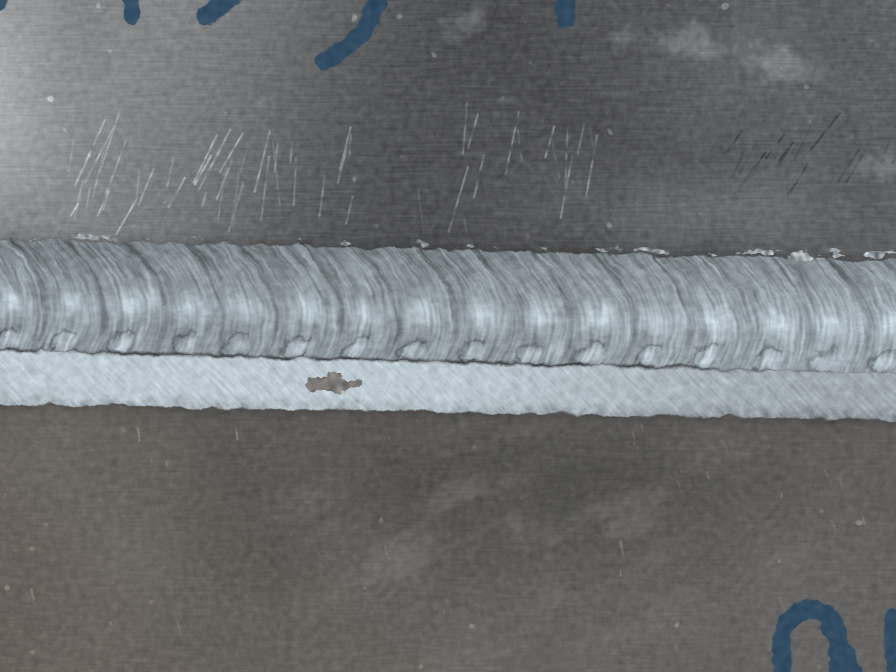
Write a WebGL 2 fragment shader that draws this texture.

```glsl
#version 300 es
precision highp float;
uniform vec2 u_resolution;
out vec4 outColor;

vec2 hash2(vec2 p) {
  vec3 q = fract(p.xyx * vec3(.1031, .103, .0973));
  q += dot(q, q.yzx + 33.33);
  return fract((q.xx + q.yz) * q.zy);
}

float corner(vec2 cell, vec2 f, vec2 o) {
  return dot(hash2(cell + o) * 2. - 1., f - o);
}

// Gradient noise
float noise(vec2 p) {
  vec2 i = floor(p), f = fract(p), u = f * f * (3. - 2. * f);
  return mix(mix(corner(i, f, vec2(0)), corner(i, f, vec2(1, 0)), u.x),
    mix(corner(i, f, vec2(0, 1)), corner(i, f, vec2(1)), u.x), u.y);
}

float fbm(vec2 p) {
  float sum = 0., amp = 1.;
  for (int i = 0; i < 4; i++) {
    sum += amp * noise(p);
    p = mat2(1.6, 1.2, -1.2, 1.6) * p + 7.3;
    amp *= .55;
  }
  return sum;
}

float segment(vec2 p, vec2 a, vec2 b) {
  vec2 d = b - a;
  return length(p - a - d * clamp(dot(p - a, d) / dot(d, d), 0., 1.));
}

float bell(float x) { return exp(-x * x); }
float blob(vec2 p, vec2 c, vec2 size) { return bell(length((p - c) / size)); }
float fade(float x, float w) { return clamp(1. - x / w, 0., 1.); }
float edge(float d) { return smoothstep(-1.2, 1.2, d * u_resolution.y); }

// Broken slanted strokes scattered over a box; lean is x per y
float scratches(vec2 p, vec2 low, vec2 high, float lean, float len, float seed) {
  float sum = 0.;
  for (int i = 0; i < 26; i++) {
    vec2 h = hash2(vec2(float(i) * 3.7, seed)), g = hash2(vec2(seed, float(i) * 5.1));
    vec2 a = mix(low, high, h), b = a + len * (.2 + g.x) * vec2(lean + g.y * .5 - .25, 1);
    sum = max(sum, (.3 + .7 * g.y) * fade(segment(p, a, b), .0027));
  }
  return sum * clamp(.75 + 1.8 * noise(p * 75.), 0., 1.2);
}

vec3 upperPlate(vec2 p) {
  float cloud = fbm(p * 5.);
  float light = mix(.52, .315, smoothstep(.15, .68, p.x + (.85 - p.y) * .35 + cloud * .1));
  light += .17 * blob(p, vec2(-.02, .87), vec2(.1, .17)) + .06 * smoothstep(.75, 1.3, p.x);
  light += .08 * blob(p, vec2(1.03, .69), vec2(.18, .06)) + .05 * cloud;
  // Worn stains
  float zone = blob(p, vec2(1.02, .94), vec2(.13, .04)) + blob(p, vec2(1.17, .9), vec2(.08, .03))
    + blob(p, vec2(.7, .97), vec2(.05, .04)) + blob(p, vec2(1.3, .75), vec2(.06, .03));
  light += .1 * smoothstep(.3, .65, zone * .6 + fbm(p * 17.) * .6);
  // Brushed grain, specks and scratches
  light += .05 * noise(p * vec2(18, 300)) + .065 * fbm(p * 90.);
  light += .16 * smoothstep(.42, .6, noise(p * 58.));
  light += .25 * scratches(p, vec2(.08, .65), vec2(.36, .75), .35, .085, 4.);
  light += .23 * scratches(p, vec2(.36, .65), vec2(.9, .78), .05, .08, 11.);
  light -= .13 * scratches(p, vec2(1.08, .7), vec2(1.34, .78), .6, .045, 23.);
  return light * vec3(.99, 1, 1.015);
}

vec3 lowerPlate(vec2 p) {
  float light = .39 + .04 * fbm(p * 4. + 9.) - .075 * blob(p, vec2(.78, .29), vec2(.4, .12));
  float smear = smoothstep(-.05, .45, fbm(mat2(.9, -.4, .4, .9) * p * vec2(7, 17)));
  light += .065 * smear * blob(p, vec2(.76, .22), vec2(.35, .16));
  light += .03 * noise(p * vec2(25, 260)) + .055 * fbm(p * 85.);
  light += .15 * smoothstep(.46, .62, noise(p * 52. + 3.));
  light += .13 * scratches(p, vec2(.05, .02), vec2(1.3, .36), -.35, .018, 31.);
  return light * mix(vec3(1.04, .99, .92), vec3(1.01, 1, .98), smoothstep(0., 1.1, p.x + p.y));
}

vec3 bead(vec2 p, float v) {
  float q = p.x + .137 * (v - .35) * (v - .35) + .006 * fbm(p * vec2(9, 16));
  float f = fract((q - .021) / .087 + .5 + .25 * noise(vec2(q * 9., 2)));
  float light = .58 + .05 * smoothstep(.6, 1.3, p.x) - .08 * smoothstep(.6, 1., v);
  light += .18 * bell((v - .42) / .12) * (.25 + .75 * bell((f - .5) / .25));
  // Curved ripples
  light += .14 * noise(vec2(q * 75., v * 3.)) + .17 * noise(vec2(q * 200., v * 5.));
  light += .05 * (f - .5) - .08 * fade(abs(f - .07), .07) * smoothstep(.05, .3, v);
  light += .08 * fbm(p * vec2(70, 110));
  // Scalloped toe
  vec2 s = vec2((f - .5) * .065, (v - .09) * .17);
  float r = length(s) + .011 * fbm(p * 38.);
  light += .13 * fade(r - .006, .009) - .13 * fade(abs(r - .017), .004) * step(s.x, .008);
  return light * vec3(.94, 1.01, 1.05);
}

float paintDistance(vec2 p) {
  float d = min(segment(p, vec2(.195, 1.02), vec2(.197, .977)), segment(p, vec2(.35, 1.01), vec2(.305, .974)));
  d = min(d, min(segment(p, vec2(.567, 1.01), vec2(.54, .95)), segment(p, vec2(.54, .95), vec2(.484, .908))));
  d = min(d, min(segment(p, vec2(.842, 1.02), vec2(.842, .972)), length(p - vec2(0, 1))));
  // Bent stroke in the lower corner
  vec2 c = p - vec2(1.205, .05);
  d = min(d, abs(length(vec2(c.x, max(c.y, 0.))) - .042));
  d = min(d, segment(p, vec2(1.235, .07), vec2(1.275, -.01)));
  return min(d, segment(p, vec2(1.33, .08), vec2(1.335, -.01)));
}

void main() {
  vec2 p = gl_FragCoord.xy / u_resolution.y;
  float rough = .009 * fbm(p * 32.), top = .645 - .025 * p.x + rough;
  float toe = .479 - .026 * p.x + rough * .7, foot = .399 - .018 * p.x + rough * .8;
  // Plates and blue paint
  vec3 color = p.y > .5 ? upperPlate(p) : lowerPlate(p);
  float paint = edge(.0135 - paintDistance(p) - .008 * fbm(p * 40.));
  color = mix(color, vec3(.18, .29, .39) + .07 * noise(p * 80.), paint * .92);
  color *= 1. - .2 * exp(-abs(p.y - top) * 130.) - .2 * exp(-abs(p.y - foot) * 110.);
  // Bright strip with diagonal filing marks and a pit
  float strip = mix(.78, .65, smoothstep(.55, 1.3, p.x)) + .08 * noise(vec2(p.x + p.y, p.x - p.y) * vec2(160, 18));
  strip += .09 * fbm(p * 75.) - .2 * fade(p.y - foot, .02) * (.5 + fbm(p * 60.));
  float pit = length((p - vec2(.495, .43)) / vec2(.042, .015)) + .9 * fbm(p * 42.);
  vec3 metal = mix(vec3(.48, .47, .46) + .2 * noise(p * 90.), strip * vec3(.95, 1.01, 1.05), smoothstep(.8, .95, pit));
  color = mix(color, metal, edge(p.y - foot) * edge(toe - p.y));
  // Weld bead and dark seam
  color = mix(color, bead(p, (p.y - toe) / (top - toe)), edge(p.y - toe) * edge(top - p.y));
  color *= 1. - .6 * fade(abs(p.y - toe), .0045) * fade(p.x - .9, .35) * clamp(.7 + 1.5 * noise(p * 30.), 0., 1.);
  // Spatter crumbs
  float band = bell((p.y - top - .006) / .01) * (.8 + .4 * smoothstep(1., 1.2, p.x));
  float crumb = smoothstep(.42, .58, band * (.42 + .8 * fbm(p * vec2(28, 50))));
  color = mix(color, vec3(.6, .63, .65) + .5 * noise(p * 110.), crumb);
  outColor = vec4(clamp(color, 0., 1.), 1);
}
```
